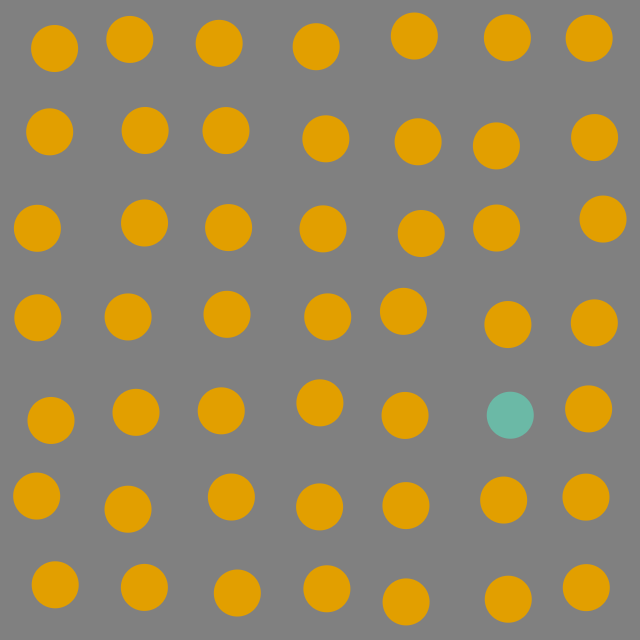
A WebGL 1 fragment shader for this pattern:

```glsl
precision highp float;
// A seven by seven grid of flat discs on grey, each nudged off its cell centre
// by a hash of the cell index. One disc takes a contrasting teal. Every disc
// stays inside its own cell, so the field tiles without a seam.

uniform vec2 u_resolution;

const float GRID_COUNT = 7.0;
const float DISC_RADIUS = 0.257;   // in cells
const float JITTER = 0.11;         // largest offset per axis, in cells
const vec2 ODD_CELL = vec2(5.0, 2.0);

const vec3 GREY = vec3(0.502);
const vec3 ORANGE = vec3(0.888, 0.622, 0.0);
const vec3 TEAL = vec3(0.42, 0.725, 0.65);

// Two repeatable values in 0..1 for a cell
vec2 hash2(vec2 cell) {
  vec3 p = fract(cell.xyx * vec3(0.1031, 0.1030, 0.0973) + 0.137);
  p += dot(p, p.yzx + 33.33);
  return fract((p.xx + p.yz) * p.zy);
}

// Disc centre within its cell
vec2 discCenter(vec2 cell, float jitter) {
  return 0.5 + jitter * (2.0 * hash2(cell) - 1.0);
}

// Signed distance to a circle
float circleDistance(vec2 p, vec2 center, float radius) {
  return length(p - center) - radius;
}

// Antialiased coverage, with the edge one pixel wide
float coverage(float distance, float pixel) {
  return clamp(0.5 - distance / pixel, 0.0, 1.0);
}

// 1.0 only in the chosen cell
float isCell(vec2 cell, vec2 chosen) {
  vec2 gap = abs(cell - chosen);
  return 1.0 - step(0.5, max(gap.x, gap.y));
}

void main() {
  // Cell index and position inside the cell
  vec2 grid = gl_FragCoord.xy / u_resolution * GRID_COUNT;
  vec2 cell = mod(floor(grid), GRID_COUNT);
  vec2 local = fract(grid);
  float pixel = GRID_COUNT / min(u_resolution.x, u_resolution.y);

  // Disc over the flat ground
  float d = circleDistance(local, discCenter(cell, JITTER), DISC_RADIUS);
  vec3 discColor = mix(ORANGE, TEAL, isCell(cell, ODD_CELL));
  vec3 color = mix(GREY, discColor, coverage(d, pixel));

  gl_FragColor = vec4(color, 1.0);
}
```
